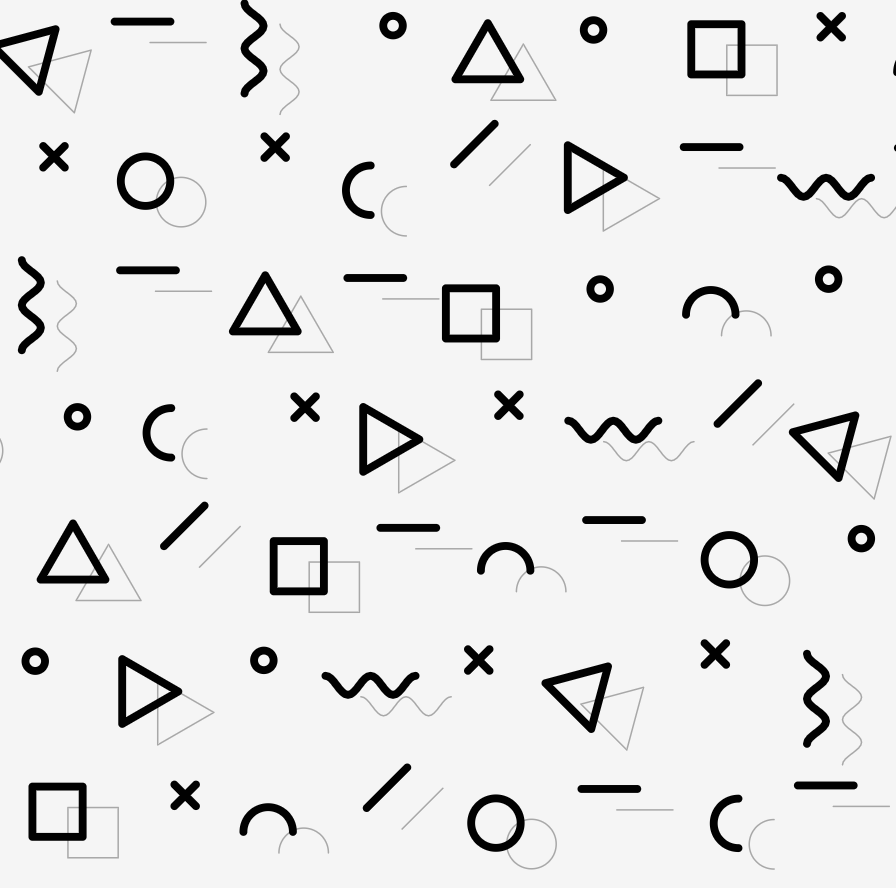
Reproduce this pattern procedurally as a WebGL 2 fragment shader.

```glsl
#version 300 es
precision highp float;

uniform vec2 u_resolution;
out vec4 fragColor;

vec2 hash2(vec2 p) {
  vec3 q = fract(p.xyx * vec3(0.1031, 0.1030, 0.0973) + 0.37);
  q += dot(q, q.yzx + 33.33);
  return fract((q.xx + q.yz) * q.zy);
}

float segment(vec2 p, vec2 a, vec2 b) {
  vec2 pa = p - a, ba = b - a;
  return length(pa - ba * clamp(dot(pa, ba) / dot(ba, ba), 0.0, 1.0));
}

float square(vec2 p, float halfSide) {
  vec2 d = abs(p) - halfSide;
  return abs(length(max(d, 0.0)) + min(max(d.x, d.y), 0.0));
}

float triangle(vec2 p, float heading) {
  float d = 9.0;
  for (int i = 0; i < 3; i++) {
    float a = heading + float(i) * 2.0944, b = a + 2.0944;
    d = min(d, segment(p, 0.295 * vec2(cos(a), sin(a)), 0.295 * vec2(cos(b), sin(b))));
  }
  return d;
}

// Half circle, open at the bottom
float arch(vec2 p, float radius) {
  return p.y > 0.0 ? abs(length(p) - radius) : length(vec2(abs(p.x) - radius, p.y));
}

// Two periods of a cosine, traced as short segments
float wave(vec2 p) {
  float d = 9.0;
  vec2 last = vec2(-0.355, 0.075);
  for (int i = 1; i <= 32; i++) {
    float t = float(i) / 32.0;
    vec2 next = vec2(0.71 * (t - 0.5), 0.075 * cos(12.5664 * t));
    d = min(d, segment(p, last, next));
    last = next;
  }
  return d;
}

// Distance to the centre line of one motif
float motif(vec2 p, int kind) {
  if (kind == 0) return square(p, 0.198);
  if (kind == 1) return abs(length(p) - 0.195);
  if (kind <= 4) return triangle(p, 0.7854 * float(kind - 2));
  if (kind == 5) return arch(p + vec2(0.0, 0.1), 0.195);
  if (kind == 6) return arch(vec2(p.y, 0.1 - p.x), 0.195);
  if (kind == 7) return wave(p);
  if (kind == 8) return wave(vec2(p.y, -p.x));
  if (kind == 9) return segment(abs(p), vec2(0.0), vec2(0.085));
  if (kind == 10) return abs(length(p) - 0.077);
  if (kind == 11) return segment(p, vec2(-0.22, 0.0), vec2(0.22, 0.0));
  return segment(p, vec2(-0.16), vec2(0.16));
}

void main() {
  // Seven rows fill the height, eight columns the width
  float pixel = 7.0 / u_resolution.y;
  vec2 p = gl_FragCoord.xy * pixel;
  vec2 cellSize = vec2(0.882, 1.0);
  vec2 home = floor(p / cellSize);
  float bold = 9.0, thin = 9.0;

  for (int y = -1; y <= 1; y++) {
    for (int x = -1; x <= 1; x++) {
      vec2 cell = home + vec2(x, y);
      bool small = mod(cell.x + cell.y, 2.0) > 0.5;
      float index = floor(cell.x / 2.0) + 4.0 * cell.y;

      // Large and small motifs alternate like a checkerboard
      int kind = int(mod(index * 5.0 + 0.5, 9.0));
      if (small) kind = 9 + int(mod(index * 3.0 + 0.5, 7.0)) % 4;
      bool shadowed = kind != 9 && kind != 10;

      // Loose placement: row shift, jitter and raised small motifs
      vec2 center = (cell + 0.5) * cellSize;
      center.x += 0.4 * (hash2(vec2(cell.y, 7.0)).x - 0.5);
      center += (hash2(cell + 21.0) - 0.5) * vec2(0.2, 0.14);
      if (small) center.y += 0.28;
      if (shadowed) center += vec2(-0.1, 0.06);

      vec2 q = p - center;
      bold = min(bold, motif(q, kind));
      if (shadowed) thin = min(thin, motif(q - vec2(0.28, -0.165), kind));
    }
  }

  // Thin grey echoes lie beneath the heavy black strokes
  vec3 color = vec3(0.962);
  color = mix(color, vec3(0.66), clamp(0.5 + (0.006 - thin) / pixel, 0.0, 1.0));
  color = mix(color, vec3(0.005), clamp(0.5 + (0.031 - bold) / pixel, 0.0, 1.0));
  fragColor = vec4(color, 1.0);
}
```
